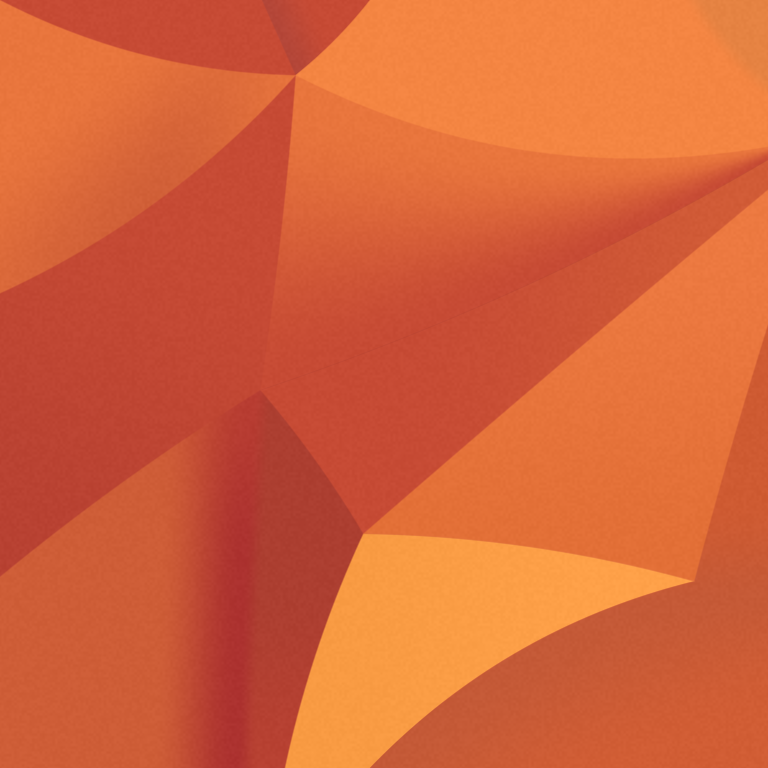
This background is drawn by a three.js fragment shader. Its source:

```glsl
// Folded paper facets in warm orange and red, with curved edges, soft creases and fine grain.
varying vec2 vUv;

// Tuning
const float EDGE_SOFTNESS = 0.0014;
const float GRAIN_CELLS = 300.0;
const float GRAIN_AMOUNT = 0.022;

// Shared corners of the facets
const vec2 PEAK = vec2(0.385, 0.902);
const vec2 HUB = vec2(0.339, 0.492);
const vec2 KNEE = vec2(0.473, 0.305);
const vec2 TIP = vec2(0.904, 0.243);

// Palette
const vec3 CRIMSON = vec3(0.675, 0.195, 0.185);
const vec3 MAROON = vec3(0.675, 0.245, 0.190);
const vec3 BRICK = vec3(0.720, 0.255, 0.195);
const vec3 RED = vec3(0.778, 0.292, 0.205);
const vec3 RUST = vec3(0.808, 0.365, 0.215);
const vec3 COPPER = vec3(0.830, 0.375, 0.215);
const vec3 ORANGE = vec3(0.912, 0.460, 0.238);
const vec3 TANGERINE = vec3(0.957, 0.522, 0.260);
const vec3 AMBER = vec3(0.988, 0.620, 0.275);
const vec3 TAN = vec3(0.885, 0.510, 0.260);

// Signed distance to a bowed edge from a to b; positive on its left side
float edge(vec2 p, vec2 a, vec2 b, float bow) {
  vec2 along = b - a;
  vec2 q = p - a;
  float t = dot(q, along) / dot(along, along);
  float side = (along.x * q.y - along.y * q.x) / length(along);
  return side - 4.0 * bow * t * (1.0 - t);
}

float mask(float d) {
  return smoothstep(-EDGE_SOFTNESS, EDGE_SOFTNESS, d);
}

float hash(vec2 p) {
  vec3 q = fract(vec3(p.xyx) * 0.1031);
  q += dot(q, q.yzx + 33.33);
  return fract((q.x + q.y) * q.z);
}

float noise(vec2 p) {
  vec2 i = floor(p);
  vec2 f = fract(p);
  f = f * f * (3.0 - 2.0 * f);
  vec2 right = vec2(1.0, 0.0);
  return mix(mix(hash(i), hash(i + right), f.x),
             mix(hash(i + right.yx), hash(i + 1.0), f.x), f.y);
}

void main() {
  vec2 p = vUv;

  // Edges around the peak
  float topLeft = edge(p, vec2(0.0, 1.0), PEAK, -0.023);
  float topRise = edge(p, PEAK, vec2(0.482, 1.0), -0.004);
  float topFold = edge(p, PEAK, vec2(0.341, 1.0), 0.0);
  float topSweep = edge(p, PEAK, vec2(1.0, 0.809), -0.052);
  float leftSweep = edge(p, vec2(0.0, 0.618), PEAK, -0.025);

  // Edges around the hub
  float spine = edge(p, PEAK, HUB, 0.004);
  float ridge = edge(p, HUB, vec2(1.0, 0.792), -0.019);
  float hubKnee = edge(p, HUB, KNEE, 0.005);
  float lowerLeft = edge(p, vec2(0.0, 0.249), HUB, 0.007);
  float crease = edge(p, HUB, vec2(0.316, 0.0), -0.003);

  // Edges around the knee and the tip
  float bandEdge = edge(p, KNEE, vec2(1.0, 0.753), 0.002);
  float kneeTip = edge(p, KNEE, TIP, 0.014);
  float kneeFoot = edge(p, KNEE, vec2(0.371, 0.0), -0.009);
  float tipFoot = edge(p, vec2(0.482, 0.0), TIP, 0.035);
  float tipRise = edge(p, TIP, vec2(1.0, 0.577), 0.002);

  // Left red facet
  vec3 color = mix(BRICK, RED, smoothstep(0.25, 0.9, p.y + 0.5 * p.x));

  // Lower left facet, its soft crease and the dark sliver beside it
  vec3 lower = mix(CRIMSON, RUST, smoothstep(0.01, 0.12, -crease));
  lower = mix(lower, RED, 0.45 * smoothstep(0.22, 0.0, distance(p, HUB)));
  vec3 sliver = mix(BRICK, MAROON, smoothstep(0.0, 0.25, p.y));
  lower = mix(lower, sliver, smoothstep(-0.008, 0.018, crease));
  color = mix(color, lower, mask(-lowerLeft));

  // Central facet, shaded toward the ridge
  float lift = clamp(ridge / (max(ridge, 0.0) + max(-topSweep, 0.0) + 0.001), 0.0, 1.0);
  vec3 central = mix(RED, ORANGE, smoothstep(0.0, 0.95, lift));
  color = mix(color, central, mask(spine) * mask(ridge));

  // Red band below the ridge
  vec3 band = mix(RED, COPPER, smoothstep(0.5, 1.0, p.x) * 0.8);
  color = mix(color, band, mask(-ridge) * mask(hubKnee));

  // Right orange facet and the bright sail below it
  vec3 right = mix(ORANGE - vec3(0.025), ORANGE + vec3(0.015), smoothstep(0.25, 0.7, p.y));
  color = mix(color, right, mask(-bandEdge) * mask(kneeTip));
  vec3 sail = mix(AMBER - vec3(0.015), AMBER + vec3(0.01), smoothstep(0.4, 0.85, p.x));
  color = mix(color, sail, mask(-kneeTip) * mask(kneeFoot) * mask(tipFoot));

  // Lower right facet
  vec3 corner = mix(RUST - vec3(0.04, 0.015, 0.0), COPPER - vec3(0.01), smoothstep(0.0, 0.2, -tipFoot));
  corner = mix(corner, COPPER - vec3(0.02), smoothstep(0.2, 0.35, p.y));
  color = mix(color, corner, max(mask(-tipRise), mask(-tipFoot)));

  // Upper left facet, shaded toward its lower edge
  float shade = smoothstep(0.19, 0.0, leftSweep) * smoothstep(-0.25, 0.2, p.x);
  shade *= smoothstep(0.42, 0.2, p.x);
  vec3 upper = mix(ORANGE, RUST, 0.9 * shade);
  color = mix(color, upper, mask(leftSweep));

  // Top red facets, split by a fold
  vec3 top = mix(MAROON + vec3(0.03), RED, smoothstep(0.0, 0.06, -topFold));
  top = mix(top, RED, mask(topFold));
  color = mix(color, top, mask(topLeft) * mask(topRise));

  // Top right facet with a muted corner
  float muted = smoothstep(-0.006, 0.02, edge(p, vec2(1.0, 0.875), vec2(0.895, 1.0), 0.008) * -1.0);
  vec3 sweep = mix(TANGERINE, TAN, 0.8 * muted);
  color = mix(color, sweep, mask(topSweep) * mask(-topRise));

  // Fine grain
  color += GRAIN_AMOUNT * (noise(p * GRAIN_CELLS) - 0.5);
  gl_FragColor = vec4(color, 1.0);
}
```
